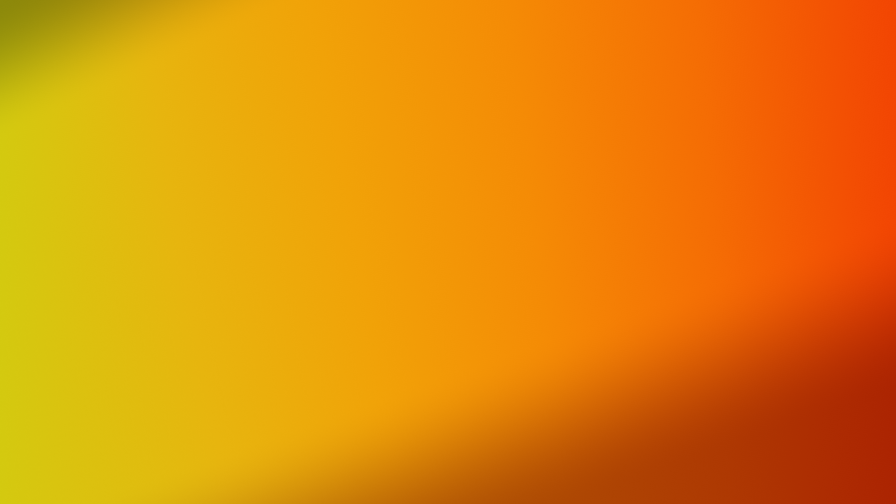
Reproduce this background procedurally as a WebGL 2 fragment shader.

```glsl
#version 300 es
precision highp float;

uniform vec2 u_resolution;
out vec4 fragColor;

const int STOP_COUNT = 6;
const vec3 RAMP[STOP_COUNT] = vec3[](
    vec3(0.83, 0.79, 0.06),   // lime
    vec3(0.905, 0.71, 0.055), // gold
    vec3(0.945, 0.635, 0.03), // amber
    vec3(0.96, 0.545, 0.02),  // orange
    vec3(0.96, 0.425, 0.015), // deep orange
    vec3(0.95, 0.27, 0.01)    // vermilion
);
const vec3 CORNER_TINT = vec3(0.66, 0.68, 0.7);
const vec3 SHADOW_TINT = vec3(0.71, 0.52, 0.6);

// Evenly spaced colour stops blended from left to right.
vec3 colorRamp(float t) {
    float position = clamp(t, 0.0, 1.0) * float(STOP_COUNT - 1);
    vec3 color = RAMP[0];
    for (int i = 1; i < STOP_COUNT; i++) {
        color = mix(color, RAMP[i], clamp(position - float(i - 1), 0.0, 1.0));
    }
    return color;
}

// Height of a point above a sloped line that starts at the given origin.
float heightAbove(vec2 point, vec2 origin, float slope) {
    return point.y - origin.y - slope * (point.x - origin.x);
}

// Darkens a colour by a tint, with a soft edge between two heights.
vec3 shade(vec3 color, vec3 tint, float height, float start, float end) {
    return color * mix(vec3(1.0), tint, smoothstep(start, end, height));
}

float hash(vec2 p) {
    return fract(sin(dot(p, vec2(127.1, 311.7))) * 43758.5);
}

void main() {
    vec2 uv = gl_FragCoord.xy / u_resolution;

    // Warm ramp, leaning slightly towards red near the top left.
    float tilt = 0.16 * (uv.y - 0.5) * (1.0 - uv.x) * smoothstep(0.0, 0.3, uv.x);
    vec3 color = colorRamp(uv.x + tilt);

    // Olive shade in the upper left corner.
    float cornerHeight = heightAbove(uv, vec2(0.0, 0.8), 0.85);
    color = shade(color, CORNER_TINT, cornerHeight, -0.08, 0.2);

    // Diagonal shadow rising towards the right edge.
    float shadowDepth = -heightAbove(uv, vec2(0.4, 0.0), 0.62);
    color = shade(color, SHADOW_TINT, shadowDepth, -0.2, 0.15);

    // Faint dither against banding.
    color += (hash(gl_FragCoord.xy) - 0.5) / 255.0;
    fragColor = vec4(color, 1.0);
}
```
